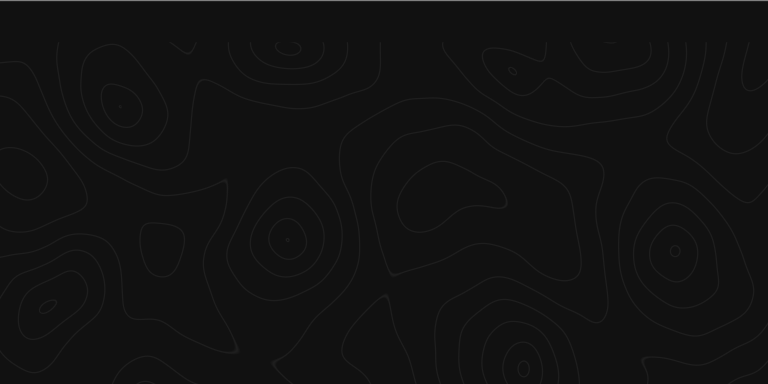
Reproduce this background procedurally as a Shadertoy shader.

```glsl
float hash(vec2 p) {
    p = fract(p * vec2(0.1031, 0.1137) + 0.37);
    p += dot(p, p.yx + 33.33);
    return fract((p.x + p.y) * p.x * 7.13);
}

float noise(vec2 p) {
    vec2 cell = floor(p), t = fract(p);
    t = t * t * t * (t * (t * 6.0 - 15.0) + 10.0);
    float low = mix(hash(cell), hash(cell + vec2(1, 0)), t.x);
    float high = mix(hash(cell + vec2(0, 1)), hash(cell + vec2(1, 1)), t.x);
    return mix(low, high, t.y);
}

vec2 warp(vec2 p) {
    vec2 broad = vec2(noise(p * 4.0 + 11.0), noise(p * 4.0 + 47.0)) - 0.5;
    vec2 fine = vec2(noise(p * 9.0 + 83.0), noise(p * 9.0 + 29.0)) - 0.5;
    return p + 0.11 * broad + 0.025 * fine;
}

// Smooth minimum of the distances to stretched, jittered hilltops
float terrain(vec2 p) {
    const float cellSize = 0.5;
    vec2 home = floor(p / cellSize);
    float sum = 0.0;
    for (int y = -2; y <= 2; y++) {
        for (int x = -2; x <= 2; x++) {
            vec2 cell = home + vec2(x, y);
            vec2 jitter = vec2(hash(cell + 5.0), hash(cell + 71.0));
            vec2 offset = p - (cell + 0.15 + 0.7 * jitter) * cellSize;
            float angle = 6.2832 * hash(cell + 19.0);
            float c = cos(angle), s = sin(angle);
            offset = mat2(c, s, -s, c) * offset * vec2(1.2, 0.83);
            float depth = length(offset) + 0.08 * hash(cell + 37.0);
            sum += exp(-14.0 * depth);
        }
    }
    return -log(sum) / 14.0;
}

void mainImage(out vec4 fragColor, in vec2 fragCoord) {
    vec2 p = fragCoord / iResolution.y;
    float pixel = 1.0 / iResolution.y;

    // Contour lines of constant width
    float level = terrain(warp(p)) * 19.0;
    float slope = max(length(vec2(dFdx(level), dFdy(level))), 4.0 * pixel);
    float lineDist = abs(fract(level) - 0.5) / slope;
    float contour = clamp(0.0016 / pixel + 0.5 - lineDist, 0.0, 1.0);

    // Empty band along the top
    contour *= clamp((0.89 - p.y) / pixel + 0.5, 0.0, 1.0);
    vec3 color = mix(vec3(0.067), vec3(0.118), contour);

    // Pale rule on the upper edge
    float rule = clamp((p.y - 0.997) / pixel + 0.5, 0.0, 1.0);
    color = mix(color, vec3(0.5), rule);

    fragColor = vec4(color, 1.0);
}
```
